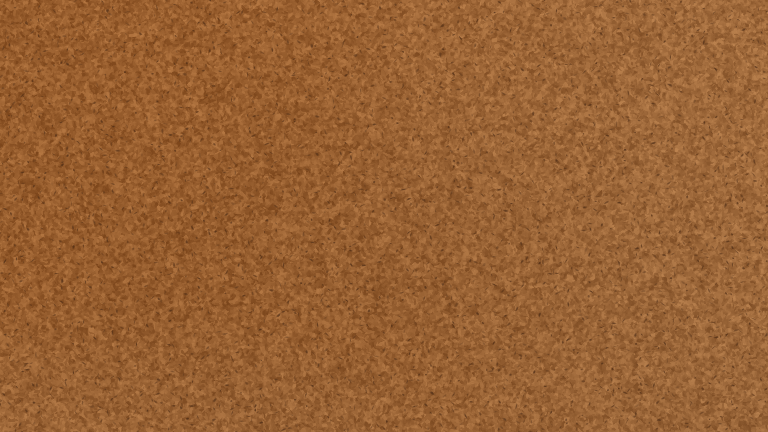
Reproduce this texture procedurally as a Shadertoy shader.

```glsl
#define COARSE_ROWS 92.0
#define FINE_ROWS 165.0
#define SPECK_ROWS 76.0
#define SPECK_SHARE 0.27
#define GRAIN_CONTRAST 0.105
#define FINE_CONTRAST 0.125
#define GRAIN_SHARPNESS 12.0
#define WARM_CORK vec3(0.602, 0.372, 0.182)
#define DULL_CORK vec3(0.612, 0.405, 0.226)
#define BARK vec3(0.29, 0.165, 0.08)
#define GRAIN_TINT vec3(1.0, 0.88, 0.70)

// Sine-free hash: three random values per cell
vec3 hash3(vec2 cell) {
    vec3 h = fract(cell.xyx * vec3(0.1031, 0.1030, 0.0973));
    h += dot(h, h.yxz + 33.33);
    return fract((h.xxy + h.yzz) * h.zyx);
}

mat2 rotation(float angle) {
    float c = cos(angle), s = sin(angle);
    return mat2(c, s, -s, c);
}

float valueNoise(vec2 p) {
    vec2 cell = floor(p), f = fract(p);
    f = f * f * (3.0 - 2.0 * f);
    float low = mix(hash3(cell).x, hash3(cell + vec2(1, 0)).x, f.x);
    float high = mix(hash3(cell + vec2(0, 1)).x, hash3(cell + vec2(1, 1)).x, f.x);
    return mix(low, high, f.y);
}

// Soft Voronoi of turned, stretched chips; returns a tone from -0.5 to 0.5
float chipTone(vec2 p, float seed) {
    vec2 home = floor(p);
    float toneSum = 0.0, weightSum = 0.0;
    for (int y = -1; y <= 1; y++)
    for (int x = -1; x <= 1; x++) {
        vec2 cell = home + vec2(x, y);
        vec3 place = hash3(cell + seed);
        vec3 look = hash3(cell + seed + 57.0);
        vec2 d = rotation(place.z * 6.2832) * (p - cell - place.xy);
        d *= vec2(0.75, mix(1.0, 1.9, look.y));
        float weight = exp(-GRAIN_SHARPNESS * dot(d, d)) + 1e-5;
        toneSum += weight * (look.x - 0.5);
        weightSum += weight;
    }
    return toneSum / weightSum;
}

// Scattered dark slivers of bark
float barkSpecks(vec2 p, float softness) {
    vec2 home = floor(p);
    float cover = 0.0;
    for (int y = -1; y <= 1; y++)
    for (int x = -1; x <= 1; x++) {
        vec2 cell = home + vec2(x, y);
        vec3 place = hash3(cell + 211.0);
        vec3 look = hash3(cell + 307.0);
        vec2 d = rotation(place.z * 6.2832) * (p - cell - place.xy);
        vec2 size = vec2(mix(0.14, 0.36, look.y), mix(0.08, 0.16, look.z));
        float edge = (length(d / size) - 1.0) * size.y;
        float strength = step(look.x, SPECK_SHARE) * mix(0.35, 1.0, place.x);
        cover = max(cover, strength * smoothstep(softness, -softness, edge));
    }
    return cover;
}

void mainImage(out vec4 fragColor, in vec2 fragCoord) {
    vec2 uv = fragCoord / iResolution.xy;
    vec2 p = fragCoord / iResolution.y;

    // Broad drift from warm left to duller right and lower edge
    float cloud = valueNoise(p * 3.0 + 9.0) - 0.5;
    float dullness = smoothstep(0.2, 0.95, uv.x + 0.15 * cloud);
    dullness = max(dullness, 0.6 * smoothstep(0.4, 0.0, uv.y));
    vec3 color = mix(WARM_CORK, DULL_CORK, dullness);
    vec2 shade = uv - vec2(0.42, 0.4);
    float light = 0.99 + 0.035 * uv.y * uv.x + 0.015 * cloud;
    color *= light - 0.025 * exp(-9.0 * dot(shade, shade));

    // Chips of two sizes, with slightly bent outlines
    vec2 bend = vec2(valueNoise(p * 130.0), valueNoise(p * 130.0 + 40.0)) - 0.5;
    vec2 bent = p + 0.003 * bend;
    float tone = GRAIN_CONTRAST * chipTone(bent * COARSE_ROWS, 13.0);
    tone += FINE_CONTRAST * chipTone(bent * FINE_ROWS, 101.0);
    color += tone * GRAIN_TINT;

    // Bark
    float specks = barkSpecks(bent * SPECK_ROWS, 0.6 * SPECK_ROWS / iResolution.y);
    color = mix(color, BARK, 0.7 * specks);

    fragColor = vec4(color, 1.0);
}
```
